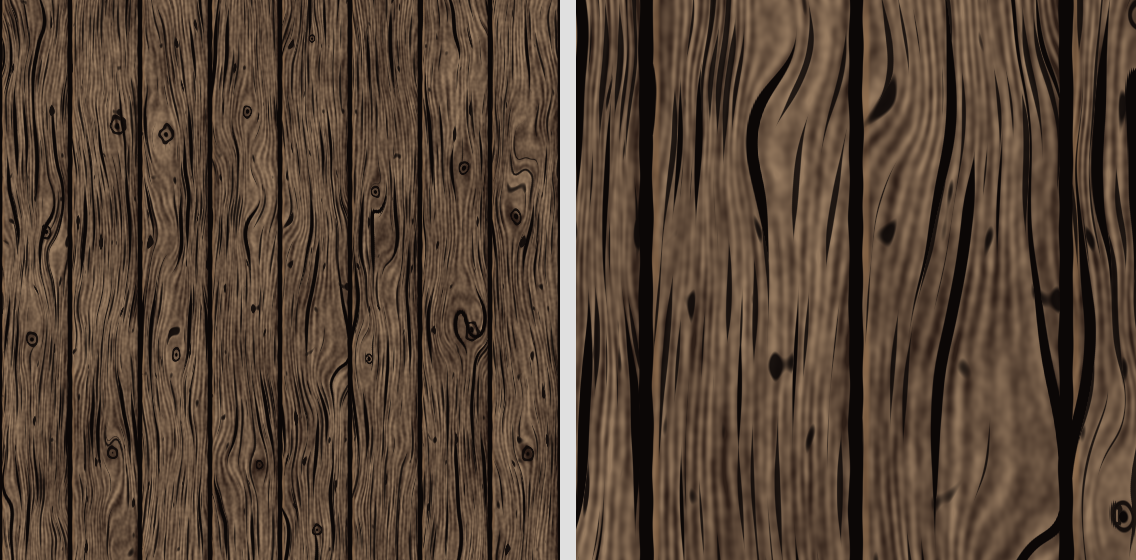
Left, the full canvas; right, a detail of the centre.
Write a WebGL 2 fragment shader that draws this texture.

```glsl
#version 300 es
precision highp float;
// Weathered brown boards standing side by side, split by dark gaps.
// Each board bends a grain coordinate with gradient noise and knots; streaks
// and open cracks then follow the level lines of that coordinate.

uniform vec2 u_resolution;
out vec4 outColor;

const float PLANKS = 8.0;          // boards across the canvas
const float GAP_HALF = 0.033;      // half gap, in board widths
const float RIM_WIDTH = 0.04;      // lit left edge, in board widths
const float STREAKS = 20.0;        // fine grain lines per board
const float CRACKS = 7.0;          // wide crack lines per board
const float HAIRLINES = 15.0;      // thin crack lines per board
const float CRACK_HALF = 0.0034;   // widest half widths, in canvas units
const float HAIRLINE_HALF = 0.0018;
const int KNOTS = 2;               // knots per board

const vec3 GAP_COLOR = vec3(0.045, 0.028, 0.025);
const vec3 DARK_WOOD = vec3(0.18, 0.12, 0.09);
const vec3 PALE_WOOD = vec3(0.56, 0.455, 0.355);
const vec3 RIM_COLOR = vec3(0.56, 0.42, 0.29);

float hash(vec2 cell) {
  uvec2 q = uvec2(ivec2(cell)) * uvec2(0x9e3779b1u, 0x85ebca77u);
  uint h = (q.x ^ (q.y >> 3) ^ q.y) * 0x27d4eb2du;
  h = (h ^ (h >> 15)) * 0x85ebca77u;
  return float((h ^ (h >> 13)) & 0xffffu) / 65535.0;
}

float cornerSlope(vec2 cell, vec2 offset) {
  float angle = 6.28318 * hash(cell);
  return dot(vec2(cos(angle), sin(angle)), offset);
}

float gradientNoise(vec2 p) {
  vec2 i = floor(p), f = p - i;
  vec2 s = f * f * f * (f * (f * 6.0 - 15.0) + 10.0);
  vec2 e = vec2(1.0, 0.0);
  float low = mix(cornerSlope(i, f), cornerSlope(i + e, f - e), s.x);
  float high = mix(cornerSlope(i + e.yx, f - e.yx), cornerSlope(i + 1.0, f - 1.0), s.x);
  return mix(low, high, s.y);
}

// Darkness of level lines of g; each line opens and closes along its length.
float crackLines(float g, float slope, float along, float seed, float halfWidth) {
  float line = floor(g);
  float open = gradientNoise(vec2(line * 3.37 + seed + 0.41, along));
  float width = halfWidth * smoothstep(0.03, 0.42, open);
  float dist = abs(fract(g) - 0.5) / max(slope, 0.001);
  float soft = 0.8 / u_resolution.y;
  return (1.0 - smoothstep(width - soft, width + soft, dist)) * smoothstep(0.03, 0.14, open);
}

void main() {
  vec2 uv = gl_FragCoord.xy / u_resolution;
  float board = floor(uv.x * PLANKS);
  vec2 p = vec2(fract(uv.x * PLANKS), uv.y * PLANKS);
  float seed = board * 19.0 + 5.0;
  vec2 q = p + vec2(seed, board * 31.0);

  // Grain bends: calm stretches alternate with swirling ones.
  float swirl = smoothstep(-0.2, 0.4, gradientNoise(q * vec2(0.8, 0.45) + 7.3));
  float grain = p.x + 0.3 * gradientNoise(q * vec2(0.9, 0.35));
  grain += mix(0.06, 0.34, swirl) * gradientNoise(q * vec2(1.9, 0.75) + 3.7);
  grain += mix(0.015, 0.07, swirl) * gradientNoise(q * vec2(3.5, 1.9) + 11.1);

  // Knots push the grain aside and leave a dark ring with a core.
  float knotDark = 0.0;
  float knotShade = 0.0;
  for (int i = 0; i < KNOTS; i++) {
    vec2 key = vec2(board, float(i) * 7.0 + 40.0);
    float size = mix(0.035, 0.095, hash(key + 3.0));
    float height = (float(i) + mix(0.1, 0.9, hash(key + 2.0))) * PLANKS / float(KNOTS);
    vec2 d = p - vec2(mix(0.25, 0.75, hash(key)), height);
    vec2 reach = d / (size * vec2(3.2, 7.0));
    grain -= 0.9 * d.x * exp(-dot(reach, reach));
    float r = length(d * vec2(1.0, 0.75)) / size + 0.5 * gradientNoise(q * 9.0);
    float ring = 1.0 - smoothstep(0.1, 0.3, abs(r - 1.0));
    float core = 1.0 - smoothstep(0.2, 0.5, r);
    knotDark = max(knotDark, max(ring * 0.9, core));
    knotShade = max(knotShade, 1.0 - smoothstep(0.8, 1.8, r));
  }

  // Grain slope per canvas unit keeps crack widths even.
  float slope = length(vec2(dFdx(grain), dFdy(grain)) * u_resolution);

  // Wood tone: regular streaks, irregular fibres and broad stains.
  float jitter = 0.7 * gradientNoise(vec2(grain * 7.0 + seed, p.y * 0.9));
  float resolved = 1.0 - smoothstep(0.28, 0.55, slope * STREAKS / u_resolution.y);
  float streakFade = 0.65 + 0.9 * gradientNoise(q * vec2(3.0, 1.3) + 21.0);
  float tone = 0.62 + 0.27 * sin(6.28318 * (grain * STREAKS + jitter)) * streakFade * resolved;
  tone += 0.40 * gradientNoise(vec2(grain * 13.0 + seed, p.y * 1.2));
  tone += 0.42 * gradientNoise(vec2(grain * 29.0 + seed, p.y * 5.0));
  tone += 0.22 * gradientNoise(q * vec2(24.0, 17.0));
  tone += 0.30 * gradientNoise(q * vec2(1.3, 0.6) + 5.9);
  tone += 0.12 * (hash(vec2(board, 77.0)) - 0.5) - 0.25 * knotShade;
  tone -= 0.3 * smoothstep(0.88, 0.97, p.x);
  vec3 color = mix(DARK_WOOD, PALE_WOOD, clamp(tone, 0.0, 1.08));

  // Lit rim on the left edge of each board.
  float rim = 1.0 - smoothstep(GAP_HALF + 0.5 * RIM_WIDTH, GAP_HALF + RIM_WIDTH, p.x);
  color = mix(color, RIM_COLOR, rim * (0.55 + 0.6 * gradientNoise(q * vec2(2.0, 4.0))));

  // Cracks, hairlines, small pits and the gaps between boards.
  float dark = crackLines(grain * CRACKS, slope * CRACKS, p.y * 0.75, seed, CRACK_HALF);
  float hair = crackLines(grain * HAIRLINES, slope * HAIRLINES, p.y * 1.5, seed + 9.0, HAIRLINE_HALF);
  float pits = smoothstep(0.43, 0.52, gradientNoise(vec2(grain * 11.0 + seed, p.y * 3.2) + 50.0));
  dark = max(max(dark, hair * 0.85), max(pits * 0.9, knotDark));
  float edge = min(p.x, 1.0 - p.x) + 0.012 * gradientNoise(q * vec2(2.0, 5.0));
  float soft = 0.8 * PLANKS / u_resolution.x;
  float gap = 1.0 - smoothstep(GAP_HALF - soft, GAP_HALF + soft, edge);
  outColor = vec4(mix(color, GAP_COLOR, max(dark, gap)), 1.0);
}
```
